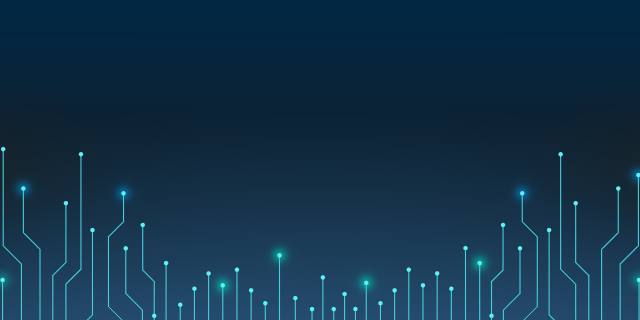
A WebGL 1 fragment shader for this background:

```glsl
precision highp float;
// Glowing circuit traces rising from the lower edge of a dusky blue backdrop.

uniform vec2 u_resolution;

const float AXIS = 1.009;         // mirror axis; the canvas spans 2 x 1 units
const float LINE_HALF = 0.0017;
const float DOT_RADIUS = 0.0068;
const vec3 LINE_COLOR = vec3(0.27, 0.81, 0.86);
const vec3 DOT_COLOR = vec3(0.36, 0.95, 0.96);
const vec3 TEAL_GLOW = vec3(0.03, 0.66, 0.62);
const vec3 BLUE_GLOW = vec3(0.02, 0.48, 0.72);

// Antialiased coverage of a shape of the given radius
float cover(float dist, float radius, float px) {
  return clamp((radius - dist) / px + 0.5, 0.0, 1.0);
}

float dotMask(vec2 p, vec2 center, float px) {
  return cover(length(p - center), DOT_RADIUS, px);
}

float halo(vec2 p, vec2 center) {
  float d = length(p - center);
  return 0.75 * exp(-d * d / 0.0005) + 0.15 * exp(-d / 0.022);
}

// Vertical trace that shifts sideways by jog at 45 degrees below bend.
// Returns line coverage and dot coverage.
vec2 trace(vec2 p, vec2 tip, float bend, float jog, float px) {
  float run = abs(jog);
  float drop = clamp(bend - p.y, 0.0, run);
  float slope = drop > 0.0 && drop < run ? 0.707 : 1.0;
  float d = abs(p.x - tip.x - sign(jog) * drop) * slope;
  float line = cover(d, LINE_HALF, px) * cover(p.y, tip.y, px);
  return vec2(line, dotMask(p, tip, px));
}

// Height of the k-th bar out from the axis: odd bars swell, even bars ripple
float barHeight(float k) {
  float swell = 0.034 + 0.151 * exp(-(k - 7.9) * (k - 7.9) / 4.0);
  float ripple = 0.102 + 0.031 * cos(1.5708 * k) * exp(-0.2 * k);
  return mod(k, 2.0) > 0.5 ? swell : ripple;
}

// Bars on both sides of the axis: line, dot and halo coverage
vec3 bars(vec2 p, float right, float px) {
  vec3 ink = vec3(0.0);
  float left = 1.0 - right;
  for (int i = 0; i < 13; i++) {
    float k = float(i);
    if (i == 2 && left > 0.5) continue;
    vec2 tip = vec2(0.0339 * k + 0.0104 * max(k - 4.0, 0.0), barHeight(k));
    float lit = 0.0;
    if (i == 3) tip += left * vec2(-0.0156, 0.034);
    if (i == 4) { tip.y += 0.086 * left; lit = 1.0; }
    if (i == 8) lit = left;
    if (i == 11) tip.y += 0.177 * right;
    if (i == 12) { tip.y += 0.073; lit = right; }
    tip.x = AXIS - tip.x;
    ink = max(ink, vec3(trace(p, tip, 0.0, 0.0, px), lit * halo(p, tip)));
  }
  return ink;
}

// Bent traces of one side; the outer ones use their own mirror offset
vec2 sideTraces(vec2 inner, vec2 outer, float right, float px) {
  vec2 ink = trace(outer, vec2(0.010, 0.534 - 0.081 * right), 0.232, 0.057, px);
  ink = max(ink, trace(outer, vec2(0.073, 0.411), 0.273, 0.052, px));
  ink = max(ink, trace(outer, vec2(0.206, 0.365), 0.180, -0.041, px));
  ink = max(ink, trace(outer, vec2(0.253, 0.518), 0.159, -0.047, px));
  ink = max(ink, trace(outer, vec2(0.289, 0.281), 0.016, -0.016, px));
  ink = max(ink, trace(outer, vec2(0.008, 0.125), 0.0, 0.0, px));
  vec2 kinked = inner - vec2(clamp(0.042 - inner.y, 0.0, 0.042), 0.0);
  ink = max(ink, trace(kinked, vec2(0.386, 0.396), 0.307, -0.047, px));
  ink = max(ink, trace(inner, vec2(0.393, 0.224), 0.083, 0.052, px));
  ink = max(ink, trace(inner, vec2(0.446, 0.297), 0.156, 0.036, px));
  ink.y = max(ink.y, dotMask(inner, vec2(0.482, 0.013), px));
  return ink;
}

// Navy top, dark middle, arched blue light from below and dull side edges
vec3 backdrop(vec2 p) {
  float side = (p.x - 1.0) * (p.x - 1.0);
  vec3 color = mix(vec3(0.048, 0.130, 0.195), vec3(0.008, 0.152, 0.260),
                   smoothstep(0.52, 1.0, p.y));
  float light = clamp(1.0 - (p.y + 0.07 * side) / 0.68, 0.0, 1.0);
  color = mix(color, vec3(0.145, 0.300, 0.435), pow(light, 1.2));
  float band = exp(-pow((p.y - 0.48) / 0.17, 2.0));
  return mix(color, vec3(0.095, 0.135, 0.155), 0.75 * side * side * band);
}

void main() {
  vec2 p = gl_FragCoord.xy / u_resolution * vec2(2.0, 1.0);
  float px = 1.0 / u_resolution.y;
  float right = step(AXIS, p.x);
  vec2 inner = vec2(AXIS - abs(p.x - AXIS), p.y);
  vec2 outer = inner - vec2(0.013 * right, 0.0);

  vec3 barInk = bars(inner, right, px);
  vec2 ink = max(barInk.xy, sideTraces(inner, outer, right, px));
  float teal = max(barInk.z, 0.7 * halo(outer, vec2(0.008, 0.125)));
  float blue = halo(inner, vec2(0.386, 0.396));
  blue = max(blue, (1.0 - right) * halo(outer, vec2(0.073, 0.411)));
  blue = max(blue, right * halo(outer, vec2(0.010, 0.453)));

  vec3 color = backdrop(p);
  color = mix(color, TEAL_GLOW, teal);
  color = mix(color, BLUE_GLOW, blue * 0.85);
  color = mix(color, LINE_COLOR, ink.x);
  color = mix(color, DOT_COLOR, ink.y);
  gl_FragColor = vec4(color, 1.0);
}
```
